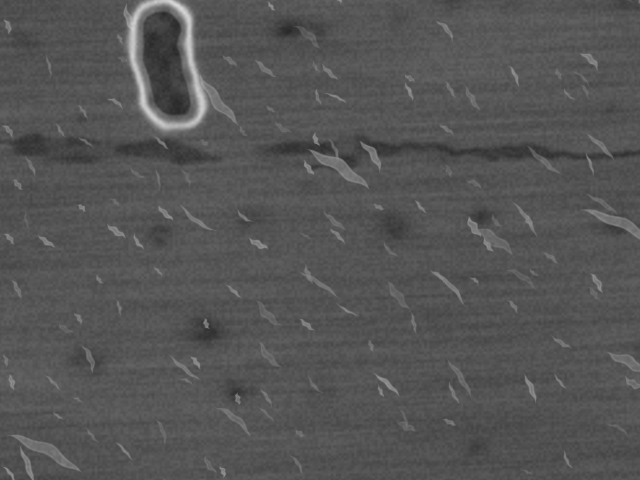
Write a WebGL 1 fragment shader that draws this texture.

```glsl
precision highp float;
// Grey micrograph of a polished surface: pale slivers, dark seam, smudges and one bright-rimmed pore.
uniform vec2 u_resolution;

#define BASE_GREY 0.328
#define FLAKE_GREY 0.455
#define RIM_GREY 0.84
#define CORE_GREY 0.23
#define GRAIN 0.055
#define STREAKS 0.042
#define SEAM_HEIGHT 0.683
#define SEAM_DEPTH 0.11
#define SMUDGE_DEPTH 0.12
#define EDGE_SOFTNESS 0.0024
#define PORE_CENTER vec2(0.345, 0.868)
#define PORE_HALF_SIZE vec2(0.060, 0.130)

vec2 hash2(vec2 c) {
  vec3 h = fract(c.xyx * vec3(0.1031, 0.1030, 0.0973));
  h += dot(h, h.yzx + 33.33);
  return fract((h.xx + h.yz) * h.zy);
}

float noise(vec2 p) {
  vec2 i = floor(p), f = fract(p);
  f = f * f * (3.0 - 2.0 * f);
  float low = mix(hash2(i).x, hash2(i + vec2(1.0, 0.0)).x, f.x);
  float high = mix(hash2(i + vec2(0.0, 1.0)).x, hash2(i + 1.0).x, f.x);
  return mix(low, high, f.y);
}

vec2 rotate(vec2 p, float angle) {
  float c = cos(angle), s = sin(angle);
  return vec2(c * p.x + s * p.y, c * p.y - s * p.x);
}

// Approximate distance to a bent, pointed sliver lying along x
float sliver(vec2 q, float halfLength, float halfWidth, float bend) {
  float t = q.x / halfLength;
  float spine = bend * halfLength * (t * t - 0.4) + 0.25 * halfWidth * sin(7.0 * t + 40.0 * bend);
  return abs(q.y - spine) - halfWidth * (1.0 - t * t);
}

float paintFlake(float shade, float d, float tone, float opacity) {
  float cover = smoothstep(EDGE_SOFTNESS, -EDGE_SOFTNESS, d);
  float edge = exp(-pow((d + 0.002) / 0.0025, 2.0));
  return mix(shade, tone + 0.06 * edge, cover * opacity);
}

// One layer of scattered slivers, at most one per cell
float paintFlakes(float shade, vec2 p, float cell, float density) {
  vec2 home = floor(p / cell);
  for (int j = -1; j <= 1; j++) {
    for (int i = -1; i <= 1; i++) {
      vec2 id = home + vec2(float(i), float(j));
      vec2 key = id + 400.0 * cell + 17.0;
      vec2 place = hash2(key), form = hash2(key + 71.3), look = hash2(key + 138.7);
      vec2 q = p - (id + 0.15 + 0.7 * place) * cell;
      float angle = -mix(0.42, mix(1.4, 0.85, smoothstep(0.07, 0.3, cell)), form.x);
      float halfLength = cell * mix(0.13, 0.32, form.y);
      float halfWidth = (0.0018 + 0.034 * cell) * mix(0.6, 1.25, look.x);
      float d = sliver(rotate(q, angle), halfLength, halfWidth, 0.5 * (place.x - 0.5));
      float present = step(hash2(key + 211.9).x, density);
      float tone = FLAKE_GREY + 0.07 * (look.y - 0.4) + 0.05 * (noise(p * 90.0) - 0.5);
      shade = paintFlake(shade, d, tone, present * mix(0.45, 1.0, look.y));
    }
  }
  return shade;
}

// Soft dark blotches, one chance per cell
float smudges(vec2 p) {
  vec2 grid = p * 5.0, home = floor(grid);
  float total = 0.0;
  for (int j = -1; j <= 1; j++) {
    for (int i = -1; i <= 1; i++) {
      vec2 id = home + vec2(float(i), float(j));
      vec2 place = hash2(id + 53.0), look = hash2(id + 97.0);
      vec2 q = (grid - id - place) * vec2(0.75, 1.0);
      float radius = mix(0.06, 0.14, look.x);
      total += look.y * look.y * exp(-dot(q, q) / (radius * radius));
    }
  }
  return total * (0.5 + noise(p * 45.0));
}

// Ragged horizontal seam, broad and patchy at left, thin and dark at right
float seam(vec2 p) {
  float right = smoothstep(0.75, 0.9, p.x);
  float middle = SEAM_HEIGHT + 0.006 * sin(9.0 * p.x) + 0.005 * sin(23.0 * p.x + 1.0);
  float reach = mix(0.026, 0.011, right) * (0.35 + noise(vec2(p.x * 11.0, 3.0)));
  float d = abs(p.y - middle + 0.012 * (noise(p * 40.0) - 0.5)) - reach;
  float patches = mix(smoothstep(0.2, 0.75, noise(p * vec2(18.0, 45.0))), 0.9, right);
  return smoothstep(0.008, -0.008, d) * patches;
}

float paintPore(float shade, vec2 p) {
  vec2 q = p - PORE_CENTER;
  q.x += 0.006 * sin(26.0 * q.y + 1.0) + 0.12 * q.y;
  q += 0.009 * (vec2(noise(p * 32.0), noise(p * 32.0 + 50.0)) - 0.5);
  float corner = 0.052;
  float d = length(max(abs(q) - PORE_HALF_SIZE + corner, 0.0)) - corner;
  float inside = smoothstep(0.004, -0.006, d);
  float core = smoothstep(-0.018, -0.026, d);
  float mottle = noise(p * 38.0) - 0.5;
  shade = mix(shade, mix(0.40, CORE_GREY, core) + 0.13 * mottle, inside);
  shade += 0.09 * exp(-max(d, 0.0) / 0.014) * (1.0 - inside);
  float rim = exp(-pow(d / 0.0085, 2.0)) * mix(0.6, 1.0, noise(p * 19.0));
  return mix(shade, RIM_GREY, rim);
}

void main() {
  vec2 p = gl_FragCoord.xy / u_resolution.y;
  // Brushed ground: broad tone, slightly tilted streaks and grain
  vec2 brushed = vec2(p.x, p.y - 0.04 * p.x);
  float shade = BASE_GREY + 0.04 * (noise(p * vec2(2.0, 5.0)) - 0.5);
  shade += STREAKS * (noise(brushed * vec2(3.0, 75.0)) - 0.5);
  shade += 0.7 * STREAKS * (noise(brushed * vec2(9.0, 170.0) + 30.0) - 0.5);
  shade -= SMUDGE_DEPTH * smudges(p) + SEAM_DEPTH * seam(p);
  // Slivers from small to large, then the pore and the shard beside it
  shade = paintFlakes(shade, p, 0.075, 0.42);
  shade = paintFlakes(shade, p, 0.15, 0.62);
  shade = paintFlakes(shade, p, 0.3, 0.6);
  float shard = sliver(rotate(p - vec2(0.455, 0.79), -0.9), 0.065, 0.011, 0.1);
  shade = paintFlake(shade, shard, FLAKE_GREY, 0.9);
  shade = paintPore(shade, p);
  shade += GRAIN * (noise(p * 185.0) - 0.5);
  gl_FragColor = vec4(vec3(clamp(shade, 0.0, 1.0)), 1.0);
}
```
